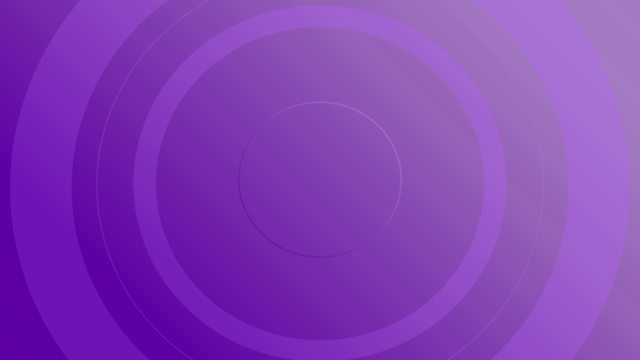
Reproduce this background procedurally as a Shadertoy shader.

```glsl
// Violet diagonal gradient under translucent, slightly flattened rings.
// Lengths are in canvas heights; each ring is a band of an elliptic radius,
// and the small central ring shifts from shadow to highlight along the diagonal.

#define FLATTEN 0.954
#define DEEP vec3(0.36, 0.00, 0.64)
#define VIOLET vec3(0.58, 0.37, 0.72)
#define MAUVE vec3(0.64, 0.48, 0.76)
#define GLAZE vec3(0.70, 0.38, 0.98)
#define HIGHLIGHT vec3(0.70, 0.48, 0.84)
#define SHADOW vec3(0.37, 0.06, 0.60)
#define STREAK_STRENGTH 0.003

// Radius around a centre on the vertical axis; equals 1:1 horizontally.
float ellipseRadius(vec2 p, float centreY) {
    return length(vec2(p.x, (p.y - centreY) / FLATTEN));
}

// Coverage of the band between two radii, with soft edges.
float band(float radius, float inner, float outer) {
    float soft = 0.75 / iResolution.y;
    return smoothstep(inner - soft, inner + soft, radius)
         * (1.0 - smoothstep(outer - soft, outer + soft, radius));
}

// Coverage of a thin line at one radius.
float hairline(float radius, float target, float width) {
    return band(radius, target - 0.5 * width, target + 0.5 * width);
}

vec3 diagonalGradient(float diagonal) {
    vec3 colour = mix(DEEP, VIOLET, clamp((diagonal - 0.52) / 1.33, 0.0, 1.0));
    colour = mix(colour, MAUVE, smoothstep(1.75, 2.5, diagonal));
    float streaks = sin(diagonal * 31.0) + 0.6 * sin(diagonal * 73.0 + 1.3);
    return colour + STREAK_STRENGTH * streaks;
}

void mainImage(out vec4 fragColor, in vec2 fragCoord) {
    vec2 uv = fragCoord / iResolution.y;
    vec2 p = vec2(uv.x - 0.5 * iResolution.x / iResolution.y, uv.y);
    float diagonal = p.x + 0.889 + p.y;
    vec3 colour = diagonalGradient(diagonal);

    // Two broad glazed rings, stronger towards the light corner.
    float glaze = band(ellipseRadius(p, 0.479), 0.690, 0.861)
                + band(ellipseRadius(p, 0.490), 0.456, 0.5185);
    float glazeAlpha = mix(0.20, 0.34, smoothstep(0.4, 2.2, diagonal));
    colour = mix(colour, GLAZE, glaze * glazeAlpha);

    // Faint hairline between the broad rings.
    float line = hairline(ellipseRadius(p, 0.486), 0.620, 0.0035);
    colour = mix(colour, HIGHLIGHT, 0.20 * line);

    // Central ring, lit from the upper right.
    float lit = (p.x + p.y - 0.501) / 0.30;
    float ring = hairline(ellipseRadius(p, 0.501), 0.2255, 0.0048);
    vec3 ringColour = lit > 0.0 ? HIGHLIGHT : SHADOW;
    colour = mix(colour, ringColour, ring * 0.5 * clamp(abs(lit), 0.0, 1.0));

    fragColor = vec4(colour, 1.0);
}
```
